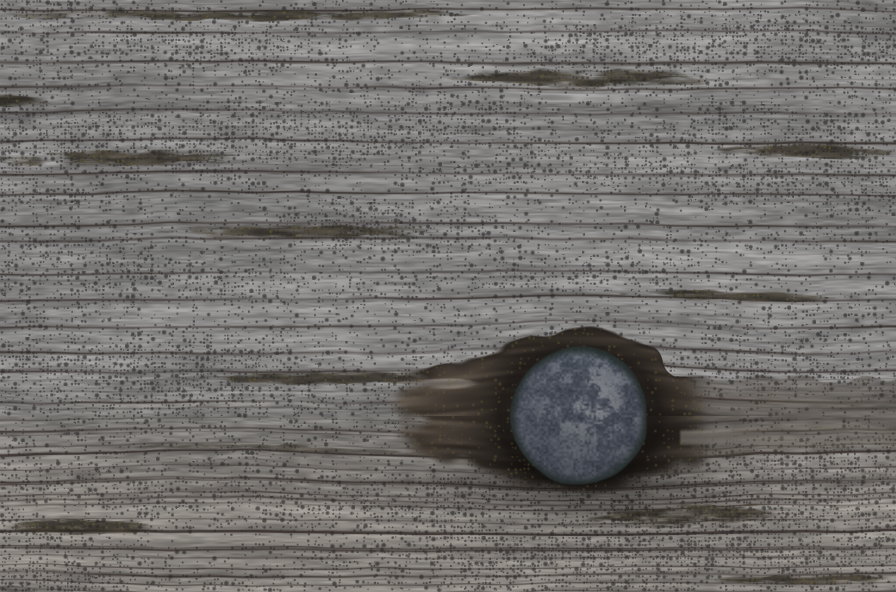
Reproduce this texture procedurally as a Shadertoy shader.

```glsl
// Weathered grey timber with a round metal nail head sunk in a torn hollow.
// Stretched value noise makes the grain, jittered rows make the growth lines,
// hashed cells scatter the mould, and soft ellipses open the long dark cracks.

float hash(vec2 p) {
    vec3 q = fract(vec3(p.xyx) * 0.1031);
    q += dot(q, q.yzx + 33.33);
    return fract((q.x + q.y) * q.z);
}

float noise(vec2 p) {
    vec2 i = floor(p), f = fract(p);
    f = f * f * (3.0 - 2.0 * f);
    return mix(mix(hash(i), hash(i + vec2(1, 0)), f.x),
               mix(hash(i + vec2(0, 1)), hash(i + vec2(1, 1)), f.x), f.y);
}

float fbm(vec2 p) {
    float sum = 0.0, amp = 0.53;
    for (int i = 0; i < 4; i++) {
        sum += amp * noise(p);
        p = p * 2.03 + 17.3;
        amp *= 0.5;
    }
    return sum;
}

// Soft ragged ellipse, stretched along the grain
float crack(vec2 p, vec2 centre, vec2 size, float rag) {
    vec2 q = (p - centre) / size;
    return smoothstep(0.0, 0.8, 1.0 - dot(q, q) + rag);
}

// Round dots of random size, one possible dot in each cell
float specks(vec2 p, float scale, float density) {
    vec2 g = p * scale, id = floor(g);
    vec2 centre = 0.3 + 0.4 * vec2(hash(id + 3.1), hash(id + 8.7));
    float radius = mix(0.12, 0.36, hash(id + 21.0));
    float soft = 0.1 + scale / iResolution.y * 0.6;
    float dot_ = 1.0 - smoothstep(radius - soft, radius + soft, length(fract(g) - centre));
    return dot_ * step(hash(id + 47.0), density);
}

// Dark growth lines on rows with random offsets, with a softer upper side
float growthLines(vec2 p, float rows, float width) {
    float y = p.y * rows, id = floor(y);
    float d = (fract(y) - 0.25 - 0.5 * hash(vec2(id, rows))) / rows;
    float w = max(width, 0.7 / iResolution.y);
    float fade = 0.35 + 0.65 * noise(vec2(p.x * 4.0, id * 7.3));
    float side = d > 0.0 ? 2.8 : 1.0;
    return fade * (exp(-d * d / (w * w)) + 0.35 * exp(-abs(d) / (w * side)));
}

vec3 wood(vec2 p, vec2 g) {
    float broad = fbm(g * vec2(2.5, 16.0));
    float fibre = noise(g * vec2(9.0, 150.0));
    float fine = noise(g * vec2(45.0, 330.0));
    float tone = 0.53 + 0.22 * (broad - 0.5) + 0.12 * (fibre - 0.5) + 0.13 * (fine - 0.5);
    float low = 1.0 - smoothstep(0.15, 0.42, p.y);
    vec3 col = tone * mix(vec3(1.0, 0.995, 0.99), vec3(1.0, 0.97, 0.93), low);
    float lines = growthLines(g, 23.0, 0.0022) + (0.25 + 0.5 * low) * growthLines(g + 0.013, 47.0, 0.0016);
    col = mix(col, vec3(0.20, 0.17, 0.16), clamp(lines * 0.68, 0.0, 0.85));

    // Mould dots gather in drifting bands
    float band = smoothstep(0.3, 0.75, fbm(p * vec2(3.0, 13.0) + 5.0));
    float mould = max(specks(p, 95.0, 0.10 + 0.35 * band), specks(p + 0.37, 170.0, 0.14 + 0.4 * band));
    return mix(col, vec3(0.17, 0.165, 0.165), mould * 0.68);
}

vec3 nailHead(vec2 d) {
    float r = length(d) / 0.116;
    float mottled = fbm(d * 48.0 + 9.0);
    float grit = noise(d * 260.0);
    vec3 col = vec3(0.285, 0.305, 0.345) + 0.13 * (mottled - 0.5) + 0.09 * (grit - 0.5);
    float worn = smoothstep(0.42, 0.7, mottled + 0.2 * (grit - 0.5));
    worn *= exp(-dot(d - vec2(0.018, 0.022), d - vec2(0.018, 0.022)) / 0.005);
    col = mix(col, vec3(0.53, 0.54, 0.55), worn * 0.75);
    col *= 1.0 + 0.9 * d.y;
    return mix(col, vec3(0.13, 0.16, 0.15), 0.85 * smoothstep(0.84, 1.0, r));
}

void mainImage(out vec4 fragColor, in vec2 fragCoord) {
    vec2 p = fragCoord / iResolution.y;
    vec2 d = p - vec2(0.978, 0.297);

    // Grain wanders and bows slightly over the nail
    vec2 g = p;
    g.y += 0.012 * (noise(p * vec2(3.0, 5.0)) - 0.5) + 0.004 * (noise(p * vec2(14.0, 25.0)) - 0.5);
    g.y -= 0.022 * sign(d.y) * exp(-d.x * d.x / 0.04 - d.y * d.y / 0.03);
    vec3 col = wood(p, g);
    float rag = 1.6 * (fbm(p * vec2(22.0, 120.0)) - 0.55);

    // Long cracks: centre, then half length and half height
    vec4 cracks[11] = vec4[11](
        vec4(0.43, 0.972, 0.42, 0.010), vec4(0.98, 0.870, 0.23, 0.016),
        vec4(0.21, 0.730, 0.23, 0.015), vec4(1.37, 0.747, 0.18, 0.014),
        vec4(0.52, 0.606, 0.23, 0.013), vec4(1.24, 0.502, 0.19, 0.010),
        vec4(0.01, 0.829, 0.07, 0.013), vec4(0.58, 0.365, 0.27, 0.013),
        vec4(1.155, 0.135, 0.17, 0.021), vec4(0.13, 0.110, 0.17, 0.013),
        vec4(1.37, 0.022, 0.17, 0.009));
    float open = 0.0;
    for (int i = 0; i < 11; i++) open = max(open, crack(g, cracks[i].xy, cracks[i].zw, rag));
    open = max(open, 0.7 * crack(g, vec2(0.5, 0.243), vec2(0.32, 0.007), rag));
    vec3 rot = mix(vec3(0.13, 0.12, 0.10), vec3(0.31, 0.28, 0.23), noise(g * vec2(25.0, 210.0)));
    col = mix(col, rot, 0.82 * open);

    // Torn hollow: arched top, shallow floor, ragged ends
    float jag = 0.018 * (noise(p * vec2(28.0, 45.0)) - 0.5);
    float bell = exp(-d.x * d.x / 0.036);
    float top = 0.065 + 0.08 * bell * (1.0 - smoothstep(0.125, 0.165, d.x)) + jag;
    float floorY = -0.055 - 0.07 * bell + jag;
    float inside = smoothstep(-0.003, 0.003, top - d.y) * smoothstep(-0.012, 0.012, d.y - floorY);
    float ends = smoothstep(-0.31, -0.26, d.x + 3.0 * jag) * (1.0 - 0.62 * smoothstep(0.17, 0.23, d.x + jag));
    float splinter = noise(g * vec2(9.0, 125.0));
    vec3 torn = mix(vec3(0.18, 0.155, 0.135), vec3(0.42, 0.375, 0.33), splinter);
    float depth = exp(-max(length(d * vec2(0.85, 1.0)) - 0.116, 0.0) / 0.045);
    depth = max(depth, 0.8 * exp(-max(top - d.y, 0.0) / 0.02));
    torn = mix(torn, vec3(0.105, 0.09, 0.08), 0.85 * depth);
    col = mix(col, torn, inside * ends);
    col *= 1.0 - 0.45 * exp(-dot(d + vec2(0.0, 0.09), (d + vec2(0.0, 0.09)) * vec2(25.0, 140.0)));

    // Pale splinters left standing, the right one cut square
    float pale = crack(p, vec2(1.15, 0.262), vec2(0.20, 0.016), rag * 0.3) * smoothstep(1.146, 1.152, p.x);
    pale = max(pale, crack(p, vec2(0.755, 0.352), vec2(0.065, 0.010), rag * 0.5));
    col = mix(col, vec3(0.50, 0.475, 0.45) * (0.75 + 0.4 * splinter), 0.8 * pale);

    // Yellow lichen grains in the openings
    float lichen = specks(p + 0.11, 140.0, 0.22) * max(open, inside * ends * 0.7);
    col = mix(col, vec3(0.40, 0.37, 0.20), 0.55 * lichen);

    // Nail head with a slightly uneven rim
    float rim = length(d) - 0.116 - 0.005 * (noise(d * 24.0 + 40.0) - 0.5);
    float soft = 0.8 / iResolution.y + 0.001;
    col = mix(col, nailHead(d), 1.0 - smoothstep(-soft, soft, rim));
    fragColor = vec4(clamp(col, 0.0, 1.0), 1.0);
}
```
